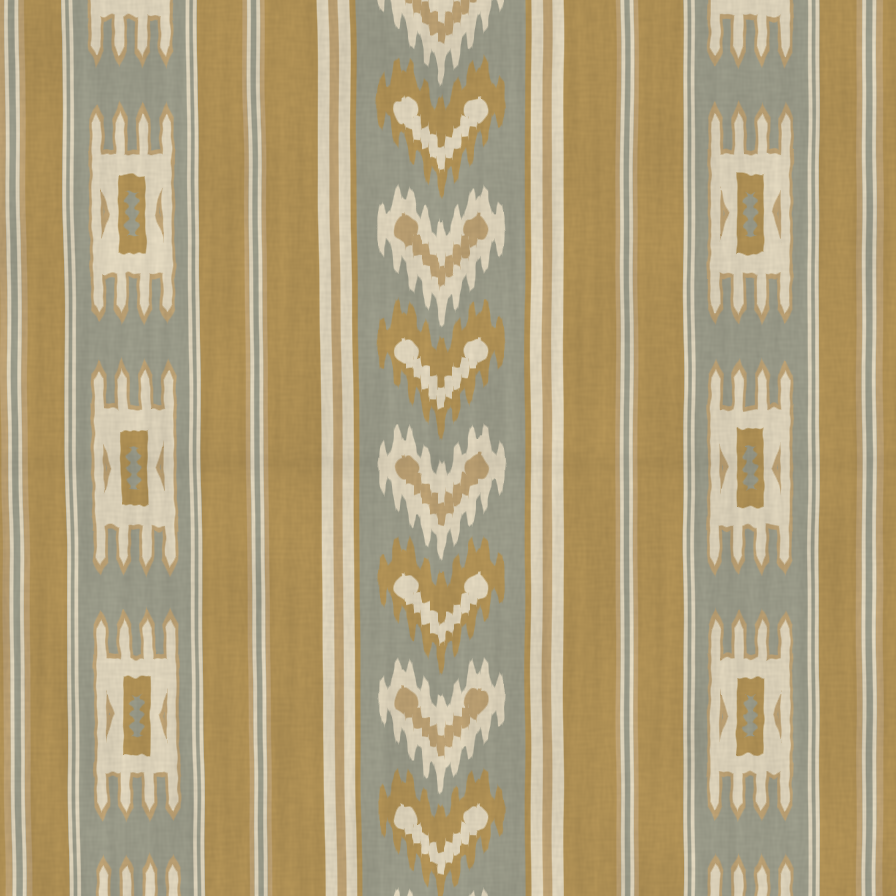
A Shadertoy shader for this pattern:

```glsl
// Woven ikat cloth: mirrored stripes, a central chain of toothed hearts in two
// colours, and a side band of pronged hourglass figures on each flank.
// Signed shapes are layered over stripes, then shaded with gradient noise.

#define CLOTH 768.0        // cloth units across the canvas
#define AXIS 378.0         // mirror line of the stripes
#define HEART_PITCH 202.2  // distance between hearts of one colour
#define FIGURE_PITCH 215.0 // distance between hourglass figures
#define FIGURE_X 265.0     // figure column, measured from the axis
#define WOBBLE 1.5         // unevenness of dyed edges
#define WEAR 0.055         // strength of streaks and weave
#define GOLD vec3(0.675, 0.555, 0.325)
#define GREY vec3(0.590, 0.592, 0.525)
#define TAN vec3(0.720, 0.615, 0.440)
#define CREAM vec3(0.855, 0.815, 0.720)

float hash(vec2 p) {
    p = fract(p * vec2(0.1031, 0.1137));
    p += dot(p, p.yx + 33.3);
    return fract((p.x + p.y) * p.x * 17.0);
}

float corner(vec2 cell, vec2 offset) {
    float angle = 6.2832 * hash(cell + 71.0);
    return dot(vec2(cos(angle), sin(angle)), offset);
}

float gradientNoise(vec2 p) {
    vec2 i = floor(p), f = p - i, u = f * f * (3.0 - 2.0 * f);
    vec2 e = vec2(1, 0);
    return mix(mix(corner(i, f), corner(i + e, f - e), u.x),
               mix(corner(i + e.yx, f - e.yx), corner(i + 1.0, f - 1.0), u.x), u.y);
}

// Smooth coverage of a shape that is negative inside
float cover(float d) {
    return clamp(0.5 - d / clamp(1.3 * fwidth(d), 0.001, 8.0), 0.0, 1.0);
}

void stripe(inout vec3 col, float m, float from, float to, vec3 ink) {
    col = mix(col, ink, cover(max(from - m, m - to)));
}

// Two fine cream lines with a grey gap
void linePair(inout vec3 col, float m, float from, float width) {
    stripe(col, m, from, from + width, GREY);
    stripe(col, m, from, from + 3.2, CREAM);
    stripe(col, m, from + width - 3.2, from + width, CREAM);
}

// Heart with ragged teeth; its lower tip is at the origin, y runs down
float heart(vec2 p) {
    float a = abs(p.x);
    float gap = smoothstep(0.2, 0.8, 2.0 * abs(fract(a / 12.8 + 0.5) - 0.5));
    float lower = p.y + 1.18 * a + 18.0 * gap;
    float upper = -123.0 + 1.15 * abs(a - 33.0) + 15.0 * gap - p.y;
    return max(max(lower, upper), a - 55.0);
}

// Stepped V with a round blob at the end of each arm
float steppedV(vec2 p) {
    float a = abs(p.x), t = a / 7.0 + 0.5;
    float stair = 7.0 * (floor(t) + smoothstep(0.85, 1.0, fract(t)));
    float arms = max(abs(p.y + 42.0 + 1.2 * stair) - 9.0, a - 34.0);
    return min(arms, length(vec2(a - 30.0, p.y + 81.0)) - 10.5);
}

// Hourglass body with four prongs at either end
float hourglass(vec2 p, float grow) {
    vec2 a = abs(p);
    float waist = 19.0 + 14.0 * min(a.y / 42.0, 1.0) + grow;
    float body = max(a.x - waist, a.y - 50.0 - grow);
    float q = abs(mod(a.x, 20.0) - 10.0);
    float prong = max(q - 4.0 - 0.6 * grow, q - 0.5 * (84.0 + 2.2 * grow - a.y));
    return min(body, max(prong, a.x - 40.0));
}

void mainImage(out vec4 fragColor, in vec2 fragCoord) {
    vec2 p = fragCoord / iResolution.xy * CLOTH;
    p.y = CLOTH - p.y;
    vec2 raw = p;

    // Lean of the left half, slow drift, and shrinking of the row spacing
    p.x -= 7.0 * (p.y / CLOTH - 0.2) * (1.0 - smoothstep(290.0, 350.0, p.x));
    p.x += WOBBLE * gradientNoise(raw * vec2(0.012, 0.014));
    float row = (p.y - 401.0) / FIGURE_PITCH;
    p.y += 2.5 * row * row;
    float m = abs(p.x - AXIS);

    // Stripes from the axis outwards
    vec3 col = GOLD;
    stripe(col, m, -1.0, 72.0, GREY);
    stripe(col, m, 77.0, 105.0, CREAM);
    stripe(col, m, 87.0, 95.0, TAN);
    stripe(col, m, 150.0, 169.0, TAN);
    linePair(col, m, 154.0, 11.0);
    stripe(col, m, 208.0, 324.0, GREY);
    linePair(col, m, 208.0, 9.5);
    linePair(col, m, 314.5, 9.5);
    stripe(col, m, 356.0, 379.0, TAN);
    linePair(col, m, 361.0, 12.0);

    // Ragged dye edges, stretched along the warp
    vec2 dyed = p + WOBBLE * vec2(gradientNoise(raw * 0.09),
                                  2.5 * gradientNoise(raw.yx * vec2(0.03, 0.15) + 40.0));

    // Hearts: cream with a tan V, then gold with a cream V
    for (int kind = 0; kind < 2; kind++) {
        bool pale = kind == 0;
        float tip = pale ? 482.0 : 376.0;
        vec2 h = vec2(dyed.x - AXIS, mod(dyed.y - tip + 160.0, HEART_PITCH) - 160.0);
        col = mix(col, pale ? CREAM : GOLD, cover(heart(h)));
        col = mix(col, pale ? TAN : CREAM, cover(steppedV(h - vec2(0, pale ? 0.0 : 7.0))));
    }

    // Hourglass figures with a gold box and a jagged grey core
    float k = floor((dyed.y - 401.0) / FIGURE_PITCH + 0.5);
    vec2 g = vec2(abs(dyed.x - AXIS) - FIGURE_X, dyed.y - 401.0 - k * FIGURE_PITCH);
    float boxHeight = 29.0 + 6.0 * hash(vec2(k + 9.0, step(AXIS, p.x)));
    col = mix(col, TAN, cover(hourglass(g, 4.0)));
    col = mix(col, CREAM, cover(hourglass(g, 0.0)));
    col = mix(col, GOLD, cover(max(abs(g.x) - 11.5, abs(g.y) - boxHeight)));
    col = mix(col, GREY, cover(max(abs(g.x) - 4.5 - 2.0 * cos(g.y * 0.6), abs(g.y) - 18.0)));

    // Weave, long streaks, soft blotches and one faint fold
    float shade = gradientNoise(raw * vec2(0.13, 0.007)) + 0.7 * gradientNoise(raw * 0.012 + 20.0);
    shade += 0.6 * gradientNoise(raw * vec2(0.07, 0.38)) + 0.6 * gradientNoise(raw * vec2(0.42, 0.1));
    float fold = (raw.y - 397.0) / 9.0;
    col *= 1.0 + WEAR * shade - 0.03 * exp(-fold * fold);
    fragColor = vec4(col, 1.0);
}
```
